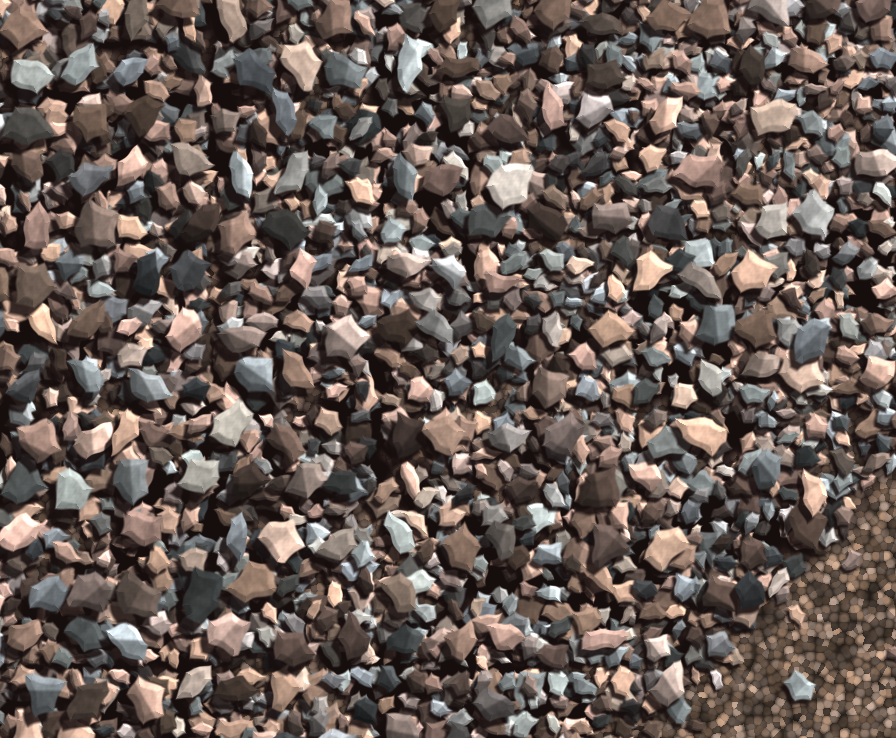
A WebGL 1 fragment shader for this texture:

```glsl
precision highp float;
uniform vec2 u_resolution;

vec2 hash2(vec2 p) {
  return fract(sin(vec2(dot(p, vec2(127.1, 311.7)), dot(p, vec2(269.5, 183.3)))) * 43758.5);
}

vec2 direction(float angle) { return vec2(cos(angle), sin(angle)); }

// Layered sines for mottling and ragged borders
float ripple(vec2 p) {
  float sum = 0.0, amp = 0.5;
  for (int i = 0; i < 4; i++) {
    p = mat2(0.8, 0.6, -0.6, 0.8) * p * 1.7 + 1.3;
    sum += amp * sin(p.x + 1.5 * sin(p.y)) * cos(p.y * 0.9);
    amp *= 0.7;
  }
  return sum;
}

// Angular stone: x = signed distance, y = how far the nearest side faces the light
vec2 stone(vec2 q, vec2 id) {
  vec2 h = hash2(id + 3.7);
  float turn = 6.283 * h.x, facing = 0.0;
  vec2 c = direction(turn);
  q = mat2(c.x, -c.y, c.y, c.x) * q;
  q += 0.02 * sin(q.yx * 13.0 + 6.0 * h);
  q.y *= 1.0 + 0.85 * h.y;
  float d = length(q) - 0.56;
  for (int i = 0; i < 5; i++) {
    vec2 r = hash2(id + float(i) * 5.3 + 11.0);
    float angle = (float(i) + 0.65 * r.x) * 1.2566;
    float side = dot(q, direction(angle)) - 0.27 - 0.19 * r.y;
    if (side > d) {
      d = side;
      facing = cos(angle + turn - 1.0);
    }
  }
  return vec2(d, facing);
}

// Bare earth in the lower right
float earthMask(vec2 p) {
  float edge = (p.x - 0.85) * 0.73 - p.y * 0.68 + 0.025 * ripple(p * 9.0);
  return smoothstep(-0.02, 0.05, edge);
}

// Fine cellular crumbs
vec3 earth(vec2 p) {
  vec2 g = p * 95.0, cell = floor(g), nearest = cell;
  float best = 4.0;
  for (int y = -1; y <= 1; y++)
    for (int x = -1; x <= 1; x++) {
      vec2 id = cell + vec2(x, y);
      float d = length(id + hash2(id) - g);
      if (d < best) { best = d; nearest = id; }
    }
  vec2 h = hash2(nearest + 0.5);
  float tone = 0.2 + 0.36 * h.x * h.x + 0.1 * ripple(p * 30.0);
  tone *= 1.15 - 0.6 * smoothstep(0.3, 0.85, best);
  return tone * mix(vec3(1.2, 0.97, 0.8), vec3(1.12, 0.98, 0.9), h.y) + vec3(0.04, 0.03, 0.02);
}

void main() {
  vec2 p = gl_FragCoord.xy / u_resolution.y;
  vec3 shadowColor = vec3(0.085, 0.05, 0.05);

  // Dark gaps, with crumbs showing in places
  float crumbs = 0.75 * smoothstep(-0.1, 0.5, ripple(p * 8.0 + 4.0));
  vec3 color = mix(shadowColor, earth(p), max(crumbs, earthMask(p)));
  float mottle = ripple(p * 75.0);

  // Heaped layers of stones of mixed size, coarser on the left
  for (int k = 0; k < 7; k++) {
    float layer = float(k);
    float scale = 14.0 + 22.0 * fract(0.618 * layer + 0.3);
    vec2 offset = vec2(7.31, 3.77) * layer;
    vec2 g = p * scale + offset;
    float soft = 0.0022 * scale;
    for (int y = -1; y <= 1; y++)
      for (int x = -1; x <= 1; x++) {
        vec2 id = floor(g) + vec2(x, y);
        vec2 seed = id + layer * 37.0;
        vec2 center = id + 0.25 + 0.5 * hash2(seed);
        vec2 q = g - center, h = hash2(seed + 19.3), tint = hash2(seed + 41.9);
        vec2 home = (center - offset) / scale;
        float presence = 0.64 + 0.5 * (home.x - 0.6) * (scale - 22.0) / 12.0;
        presence *= 1.0 - 0.97 * earthMask(home);
        if (h.x > presence || length(q) > 0.9) continue;

        // Shadow thrown to the lower left
        float shade = stone(q + vec2(0.13, 0.17) * (1.15 - 0.35 * home.x), seed).x;
        color = mix(color, shadowColor, 0.85 * (1.0 - smoothstep(-1.5 * soft, 1.5 * soft, shade)));

        // Flat top, bevelled sides and one crease
        vec2 s = stone(q, seed);
        float tone = 0.19 + 0.65 * h.y;
        tone *= 1.0 + 0.3 * s.y * smoothstep(-0.17, -0.1, s.x);
        float crease = dot(q, direction(6.283 * tint.y)) - 0.12 * (tint.x - 0.3);
        float away = 0.5 - 0.5 * cos(6.283 * tint.y - 1.0);
        tone *= 1.06 - 0.42 * away * smoothstep(-0.04, 0.04, crease);
        tone *= 1.0 + 0.13 * mottle;
        vec3 hue = mix(vec3(0.95, 1.0, 0.98), vec3(1.17, 0.96, 0.82), smoothstep(0.1, 0.7, tint.x));
        hue.b += 0.07 * tint.y;
        color = mix(color, tone * hue, 1.0 - smoothstep(-soft, soft, s.x));
      }
  }
  gl_FragColor = vec4(clamp(color, 0.0, 1.0), 1.0);
}
```
